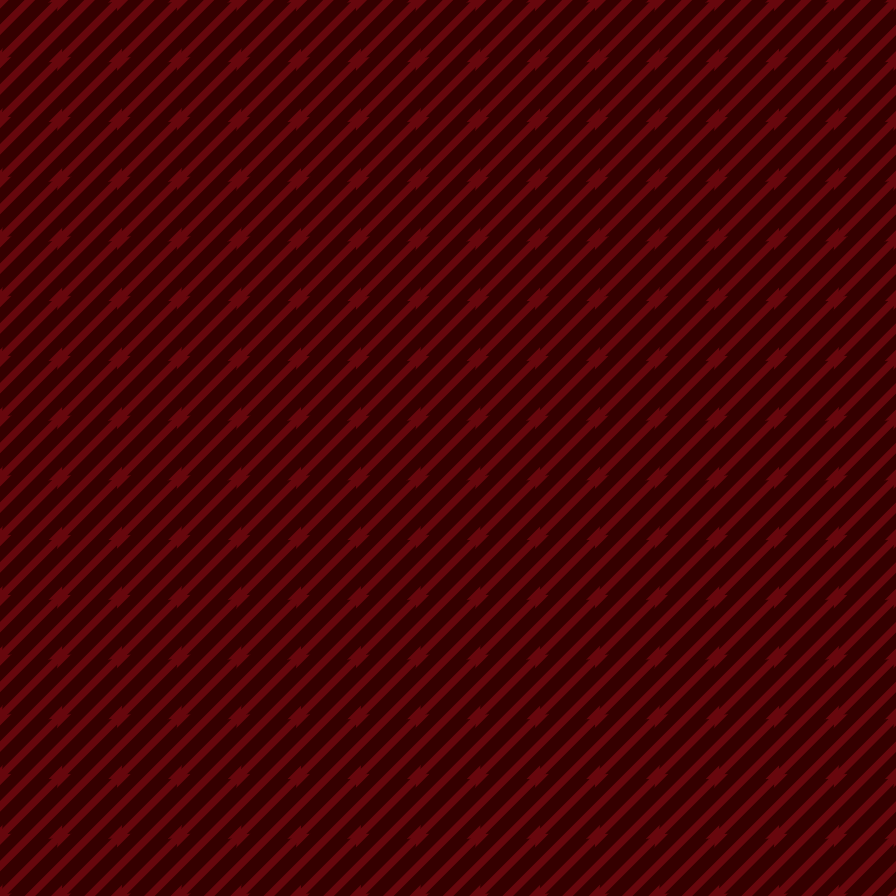
Write a three.js fragment shader that draws this pattern.

```glsl
#define REPEATS 15.0
#define STRIPES_PER_CELL 2.0
#define STRIPE_HALF_WIDTH 0.0885
#define KNOT_REACH 0.145
#define KNOT_OVERLAP 0.04
#define DARK_RED vec3(0.208, 0.0, 0.0)
#define BRIGHT_RED vec3(0.402, 0.028, 0.05)

varying vec2 vUv;

// Distance to the rising diagonal stripes, in cells
float stripeDistance(vec2 p) {
  float phase = fract((p.x - p.y) * STRIPES_PER_CELL + 0.5) - 0.5;
  return (abs(phase) / STRIPES_PER_CELL - STRIPE_HALF_WIDTH) * 0.7071;
}

// Distance to the barbed knot: two right triangles, back to back
float knotDistance(vec2 p) {
  vec2 q = p.x > p.y ? p : -p;
  float slope = (q.x - q.y - KNOT_REACH) * 0.7071;
  float legs = max(-q.x, q.y) - KNOT_OVERLAP;
  return max(slope, legs);
}

void main() {
  vec2 grid = vUv * REPEATS;
  vec2 cell = fract(grid + 0.5) - 0.5; // knots sit on the cell corners

  float d = min(stripeDistance(cell), knotDistance(cell));

  // Smooth edges over about one pixel
  float blur = 0.6 * max(fwidth(grid.x), fwidth(grid.y));
  float ink = 1.0 - smoothstep(-blur, blur, d);

  gl_FragColor = vec4(mix(DARK_RED, BRIGHT_RED, ink), 1.0);
}
```
